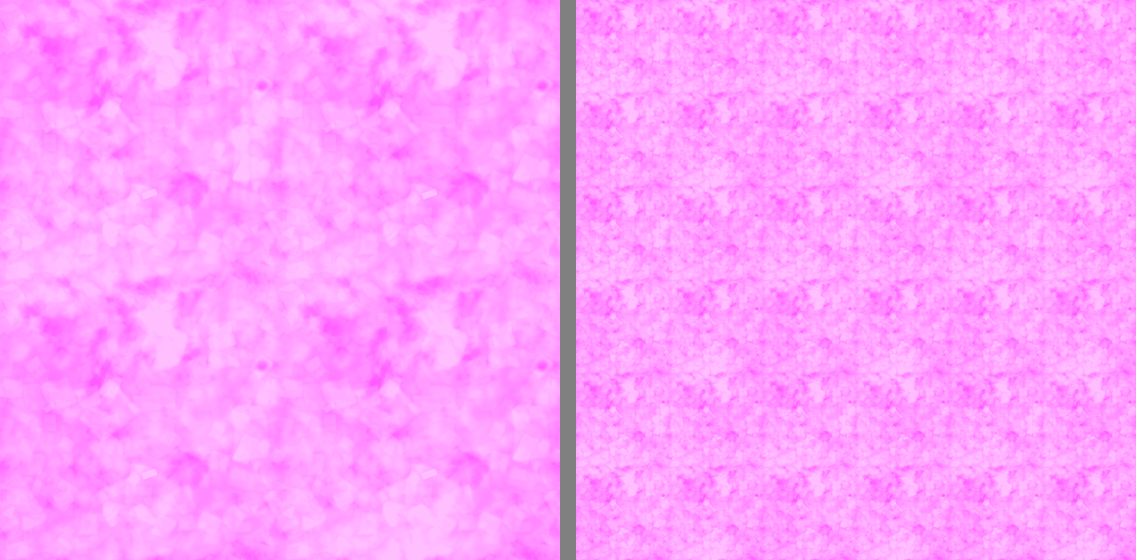
Left, the tile; right, the same tile 3 across and 3 down.
Give the GLSL for this texture, as a Shadertoy shader.

```glsl
const float TAU = 6.2831853;
const float REPEATS = 2.0;

vec2 hash2(vec2 cell, float seed) {
    vec3 h = fract(vec3(cell.xyx + seed * 17.3) * vec3(0.1031, 0.1030, 0.0973));
    h += dot(h, h.yzx + 33.33);
    return fract((h.xx + h.yz) * h.zy);
}

mat2 rotation(float angle) {
    float c = cos(angle), s = sin(angle);
    return mat2(c, -s, s, c);
}

// Value noise that wraps after a whole number of cells
float noise(vec2 p, vec2 period, float seed) {
    vec2 i = floor(p), f = fract(p);
    f = f * f * (3.0 - 2.0 * f);
    float a = hash2(mod(i, period), seed).x;
    float b = hash2(mod(i + vec2(1, 0), period), seed).x;
    float c = hash2(mod(i + vec2(0, 1), period), seed).x;
    float d = hash2(mod(i + vec2(1, 1), period), seed).x;
    return mix(mix(a, b, f.x), mix(c, d, f.x), f.y);
}

float fbm(vec2 p, vec2 period, float seed) {
    float sum = 0.0, weight = 0.5;
    for (int i = 0; i < 5; i++) {
        sum += weight * noise(p * period, period, seed + float(i));
        period *= 2.0;
        weight *= 0.5;
    }
    return sum / 0.96875;
}

float boxDistance(vec2 p, vec2 halfSize) {
    vec2 d = abs(p) - halfSize;
    return length(max(d, 0.0)) + min(max(d.x, d.y), 0.0);
}

// Overlapping pale facets with rounded corners and fading rims
float facets(vec2 p, float cells, float seed) {
    p *= cells;
    vec2 base = floor(p);
    float tone = 0.0;
    for (int y = -1; y <= 1; y++)
    for (int x = -1; x <= 1; x++) {
        vec2 cell = base + vec2(x, y);
        vec2 id = mod(cell, cells);
        vec2 jitter = hash2(id, seed) - 0.5;
        vec2 size = hash2(id, seed + 1.0);
        vec2 look = hash2(id, seed + 2.0);
        vec2 local = rotation(look.x * TAU) * (p - cell - 0.5 - 0.7 * jitter);
        float d = boxDistance(local, 0.24 + 0.24 * size) - 0.12;
        float rim = mix(0.04, 0.5, look.y);
        float level = mix(0.5, 1.0, fract(look.x * 7.0 + size.y));
        tone = max(tone, level * (1.0 - smoothstep(-rim, 0.03, d)));
    }
    return tone;
}

// Offset from a point, wrapped within one repeat
vec2 wrapOffset(vec2 p, vec2 center) {
    return fract(p - center + 0.5) - 0.5;
}

// Small pale chip with a soft shade beneath it
float chip(vec2 p, vec2 halfSize, float angle) {
    float d = boxDistance(rotation(angle) * p, halfSize);
    float shade = exp(-dot(p + vec2(0, 0.02), p + vec2(0, 0.02)) * 900.0);
    float body = 1.0 - smoothstep(-0.003, 0.003, d);
    return mix(-0.14 * shade, 0.07, body);
}

// Dark spot above a faint pale disc
float spot(vec2 p) {
    float core = 1.0 - smoothstep(0.006, 0.03, length(p * vec2(0.9, 1.0)));
    float tail = exp(-dot(p, p) * 350.0);
    float disc = 1.0 - smoothstep(0.045, 0.07, length(p + vec2(0, 0.065)));
    return 0.03 * disc - 0.19 * core - 0.06 * tail;
}

// Fine vertical runs, strongest in the upper part
float streaks(vec2 uv) {
    float lines = noise(uv * vec2(110, 7), vec2(110, 7), 41.0)
                + noise(uv * vec2(48, 4), vec2(48, 4), 42.0) - 1.0;
    float mask = smoothstep(0.5, 0.85, noise(uv * vec2(11, 4), vec2(11, 4), 43.0));
    float upper = 0.55 + 0.45 * cos(TAU * (uv.y - 0.8));
    return lines * mask * upper;
}

void mainImage(out vec4 fragColor, in vec2 fragCoord) {
    vec2 uv = fragCoord / iResolution.xy;
    vec2 tile = uv * REPEATS;
    vec2 warp = vec2(fbm(tile, vec2(6), 1.0), fbm(tile, vec2(6), 7.0)) - 0.5;
    vec2 p = tile + 0.06 * warp;

    // Clouds and facets shared by every repeat
    float large = facets(p, 6.0, 11.0);
    float medium = facets(p, 11.0, 15.0);
    float green = 0.685 + 0.16 * (fbm(p, vec2(5), 21.0) - 0.5);
    green += 0.09 * (large - 0.5) + 0.08 * (medium - 0.5);
    green += 0.05 * (facets(p, 19.0, 18.0) - 0.5);

    // Saturated patches gathered in the gaps between facets
    float patches = smoothstep(0.52, 0.76, fbm(p + 0.05 * warp.yx, vec2(9), 31.0));
    green -= 0.20 * patches * (1.0 - 0.5 * large) * (1.0 - 0.4 * medium);

    // Landmarks of each repeat
    green += spot(wrapOffset(tile, vec2(0.9375, 0.693)));
    green += chip(wrapOffset(tile, vec2(0.534, 0.307)), vec2(0.026, 0.011), 0.35);
    green += 0.6 * chip(wrapOffset(tile, vec2(0.177, 0.544)), vec2(0.020, 0.009), 0.6);

    // Wear that differs between repeats
    green += 0.20 * (fbm(uv, vec2(4), 51.0) - 0.5);
    green += 0.015 * cos(TAU * (uv.y - 0.8)) + 0.07 * streaks(uv);

    fragColor = vec4(1.0, clamp(green, 0.36, 0.75), 1.0, 1.0);
}
```
